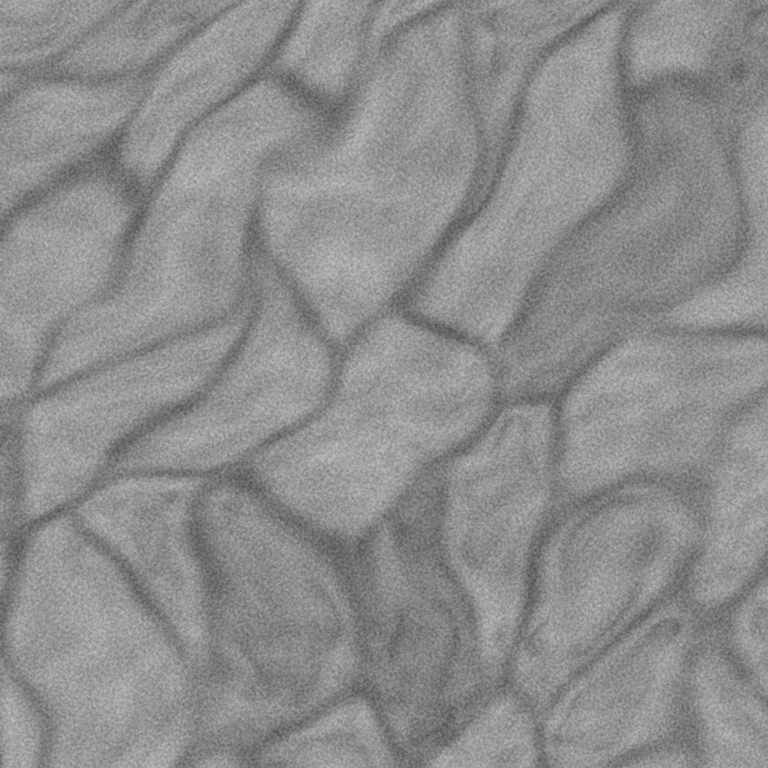
Write a three.js fragment shader that draws this texture.

```glsl
// Grainy grey micrograph of packed, leaning cells with soft dark membranes.
varying vec2 vUv;

const vec2 CELL_COUNT = vec2(6.4, 3.5);
const float CYTOPLASM_GREY = 0.602;
const float MEMBRANE_WIDTH = 0.0135;
const float MEMBRANE_DEPTH = 0.16;

vec2 hash2(vec2 p) {
  vec3 q = fract(p.xyx * vec3(0.1031, 0.1030, 0.0973));
  q += dot(q, q.yzx + 33.33);
  return fract((q.xx + q.yz) * q.zy);
}

vec2 gradientAt(vec2 lattice) {
  float angle = 6.28318 * hash2(lattice).x;
  return vec2(cos(angle), sin(angle));
}

float gradientNoise(vec2 p) {
  vec2 i = floor(p);
  vec2 f = p - i;
  vec2 u = f * f * f * (f * (f * 6.0 - 15.0) + 10.0);
  vec2 e = vec2(1.0, 0.0);
  float low = mix(dot(gradientAt(i), f), dot(gradientAt(i + e), f - e), u.x);
  float high = mix(dot(gradientAt(i + e.yx), f - e.yx),
                   dot(gradientAt(i + 1.0), f - 1.0), u.x);
  return mix(low, high, u.y);
}

vec2 rotate(vec2 p, float angle) {
  float c = cos(angle);
  float s = sin(angle);
  return vec2(c * p.x - s * p.y, s * p.x + c * p.y);
}

vec2 noisePair(vec2 p) {
  return vec2(gradientNoise(p + 17.3), gradientNoise(p + 61.7));
}

// Bends the tissue: upright below, leaning right above, wavy throughout.
vec2 bendTissue(vec2 p, float lean) {
  p += 0.13 * noisePair(p * 3.1) + 0.025 * noisePair(p * 9.0);
  return vec2(p.x - lean * p.y * p.y, p.y);
}

vec2 seedPoint(vec2 cell) {
  return cell + 0.08 + 0.84 * hash2(cell + 40.0);
}

// Returns rounded distance to the cell wall in canvas units, then the cell id.
vec3 cellWall(vec2 p, vec2 count, float sharpness) {
  vec2 q = p * count;
  vec2 base = floor(q);
  vec2 home = base;
  float nearest = 100.0;
  for (int y = -1; y <= 1; y++) {
    for (int x = -1; x <= 1; x++) {
      vec2 cell = base + vec2(float(x), float(y));
      vec2 offset = seedPoint(cell) - q;
      float d = dot(offset, offset);
      if (d < nearest) {
        nearest = d;
        home = cell;
      }
    }
  }
  vec2 toHome = seedPoint(home) - q;
  float sum = 0.0;
  for (int y = -2; y <= 2; y++) {
    for (int x = -2; x <= 2; x++) {
      if (x == 0 && y == 0) continue;
      vec2 toOther = seedPoint(home + vec2(float(x), float(y))) - q;
      vec2 normal = normalize(toOther - toHome);
      float d = dot(0.5 * (toHome + toOther), normal) / length(normal * count);
      sum += exp(-sharpness * d);
    }
  }
  return vec3(max(-log(sum) / sharpness, 0.0), home);
}

float softLine(float distance, float width) {
  float t = distance / width;
  return exp(-t * t);
}

// Darkening by an inner body with its own broken outline.
float organelle(float wall, float wobble, float amount) {
  float depth = wall + 0.035 * wobble;
  float body = smoothstep(0.028, 0.046, depth);
  float rim = softLine(depth - 0.038, 0.009) * smoothstep(-0.25, 0.3, wobble);
  return amount * (0.035 * body + 0.075 * rim);
}

float mottle(vec2 p) {
  return 0.065 * gradientNoise(p * 11.0) + 0.075 * gradientNoise(p * 24.0 + 9.0)
       + 0.04 * gradientNoise(p * 52.0 + 31.0);
}

float filmGrain(vec2 p) {
  return 0.10 * gradientNoise(rotate(p, 0.6) * 205.0)
       + 0.10 * gradientNoise(rotate(p, 1.1) * 310.0 + 7.0);
}

void main() {
  vec2 tissue = bendTissue(vUv, 0.45);
  vec3 wall = cellWall(tissue, CELL_COUNT, 120.0);
  vec2 kind = hash2(wall.yz + 83.0);

  float filling = smoothstep(0.0, 0.02, wall.x);
  float staining = 0.6 + 0.4 * smoothstep(-0.35, 0.25, gradientNoise(vUv * 6.0 + 5.0));
  float wobble = gradientNoise(tissue * 17.0 + 3.0);

  float grey = CYTOPLASM_GREY + mottle(tissue);
  grey -= 0.075 * filling * smoothstep(0.55, 0.85, kind.x);
  grey -= organelle(wall.x, wobble, smoothstep(0.45, 0.6, kind.y));
  grey -= MEMBRANE_DEPTH * staining * softLine(wall.x, MEMBRANE_WIDTH);
  grey = max(grey, 0.40) + filmGrain(vUv);

  gl_FragColor = vec4(vec3(grey), 1.0);
}
```
